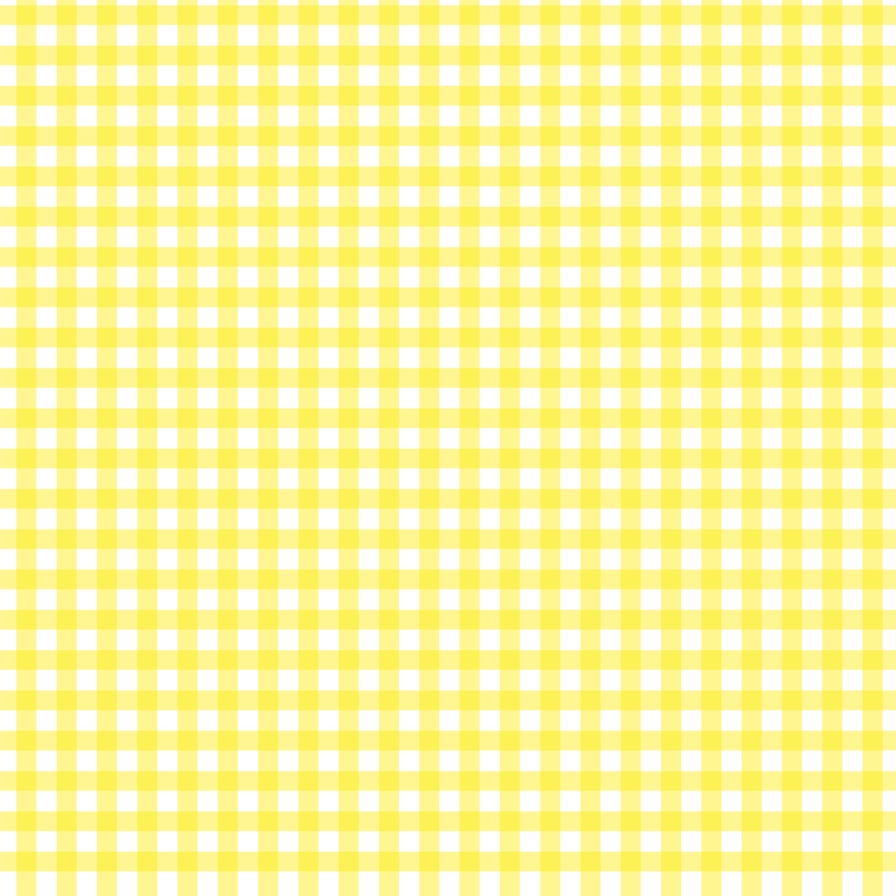
A Shadertoy shader for this pattern:

```glsl
#define REPEATS vec2(22.235, 22.23)
#define BAND_CENTER vec2(0.0294, 0.9831)
#define BAND_WIDTH vec2(0.497, 0.488)
#define EDGE_SOFTNESS 0.0015
#define BOTTOM_MARGIN 0.015
#define WHITE vec3(1.0, 1.0, 1.0)
#define PALE_YELLOW vec3(1.0, 0.96, 0.567)
#define DEEP_YELLOW vec3(0.99, 0.95, 0.335)

// Coverage of the vertical (x) and horizontal (y) bands
vec2 bandCoverage(vec2 uv, vec2 pixel) {
    vec2 cell = (uv - BAND_CENTER) * REPEATS;
    vec2 centerDist = abs(fract(cell + 0.5) - 0.5);
    vec2 edgeDist = (0.5 * BAND_WIDTH - centerDist) / REPEATS;
    vec2 softness = max(pixel, vec2(EDGE_SOFTNESS));
    return clamp(edgeDist / softness + 0.5, 0.0, 1.0);
}

void mainImage(out vec4 fragColor, in vec2 fragCoord) {
    vec2 uv = fragCoord / iResolution.xy;
    vec2 band = bandCoverage(uv, 1.0 / iResolution.xy);

    // The lowest row stays open, without a cut-off horizontal band
    band.y *= step(BOTTOM_MARGIN, uv.y);

    // Single bands are pale, crossings are deep
    vec3 gap = mix(WHITE, PALE_YELLOW, band.y);
    vec3 stripe = mix(PALE_YELLOW, DEEP_YELLOW, band.y);
    fragColor = vec4(mix(gap, stripe, band.x), 1.0);
}
```
